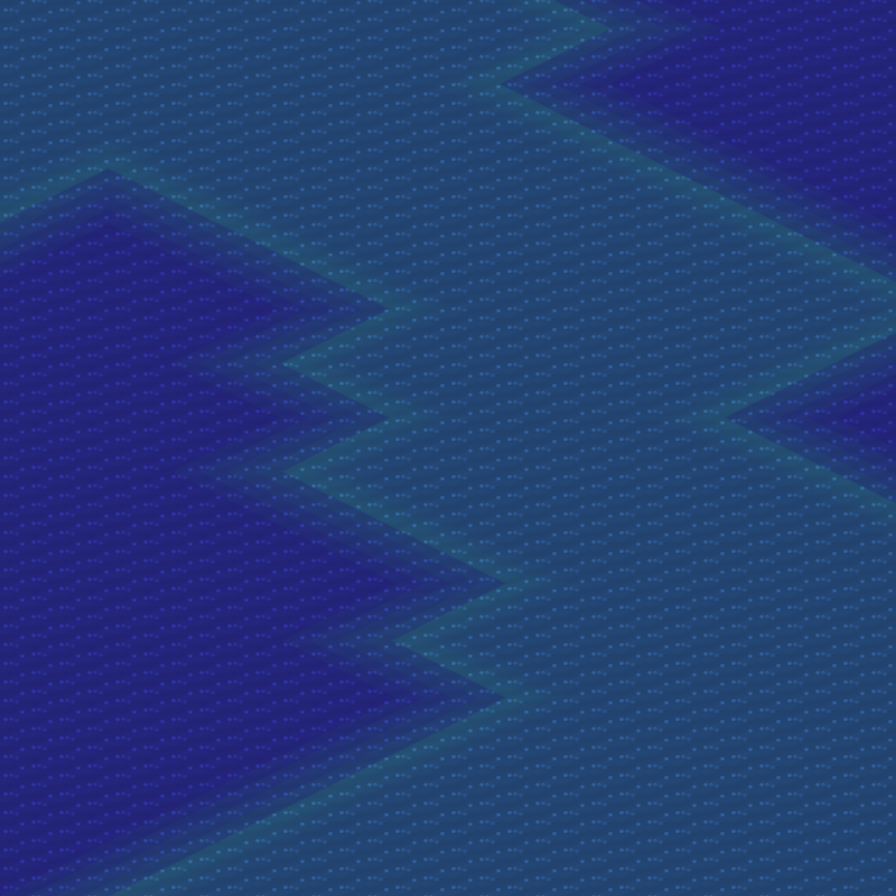
This background is drawn by a three.js fragment shader. Its source:

```glsl
// Blue field with indigo zigzag islands, ringed by stepped bands and a teal rim.
// Islands are unions of sloped wedges; a sheared brick lattice of specks and
// layered sine streaks forms the fine weave on top.

varying vec2 vUv;

const vec3 INDIGO = vec3(0.137, 0.142, 0.475);
const vec3 BLUE = vec3(0.137, 0.268, 0.445);
const vec3 TEAL = vec3(0.142, 0.310, 0.450);
const float GRID = 8.0;             // large units across the canvas
const float WEDGE_SLOPE = 2.0;      // run over rise of the zigzag edges
const float BAND_WIDTH = 0.245;     // in large units
const int BAND_EDGES = 5;
const float BAND_SOFT = 0.03;
const float RIM_FADE = 0.75;
const vec2 WEAVE = vec2(32.0, 48.0);  // lattice cells across and up
const float WEAVE_SLOPE = 0.333;
const int SPECKS = 4;
const float SPECK_RADIUS = 0.0018;
const float SPECK_SOFT = 0.0011;
const float SPECK_GAIN = 0.38;
const float STREAK_GAIN = 0.035;

// Signed horizontal distance to a wedge whose tip points along side (+1 or -1).
float wedge(vec2 p, vec2 tip, float side) {
  return side * (p.x - tip.x) + WEDGE_SLOPE * abs(p.y - tip.y);
}

// Distance to the islands, negative inside.
float islands(vec2 p) {
  float left = min(wedge(p, vec2(2.50, 5.24), 1.0), wedge(p, vec2(2.50, 4.27), 1.0));
  left = min(left, wedge(p, vec2(3.54, 2.79), 1.0));
  left = min(left, wedge(p, vec2(3.54, 1.77), 1.0));
  float roof = WEDGE_SLOPE * (p.y - 6.02) + 0.99 - p.x;
  left = max(left, roof);

  float right = min(wedge(p, vec2(5.44, 8.24), -1.0), wedge(p, vec2(5.44, 7.25), -1.0));
  right = min(right, wedge(p, vec2(7.45, 4.27), -1.0));
  return min(left, right);
}

// Stepped blend from island to field, with a fading rim outside.
vec3 terrain(float d) {
  float level = 0.0;
  for (int i = 0; i < BAND_EDGES; i++) {
    float edge = float(i) * BAND_WIDTH;
    level += smoothstep(edge - BAND_SOFT, edge + BAND_SOFT, d);
  }
  float outer = float(BAND_EDGES - 1) * BAND_WIDTH;
  float rim = smoothstep(outer - BAND_SOFT, outer + BAND_SOFT, d)
            * (1.0 - smoothstep(outer, outer + RIM_FADE, d));
  return mix(mix(INDIGO, BLUE, level / float(BAND_EDGES)), TEAL, rim);
}

// Small cluster of specks repeated in half-shifted columns.
float specks(vec2 uv) {
  vec2 cell = uv * WEAVE;
  cell.y -= 0.5 * floor(cell.x);
  vec2 local = (fract(cell) - 0.5) / WEAVE;
  float light = 0.0;
  for (int i = 0; i < SPECKS; i++) {
    float k = float(i);
    float x = (k / float(SPECKS - 1) - 0.5) * 0.6 / WEAVE.x;
    float y = WEAVE_SLOPE * x + 0.2 * sin(k * 2.4 + 0.6) / WEAVE.y;
    float dist = length((local - vec2(x, y)) * vec2(0.8, 1.0));
    float dotLight = 1.0 - smoothstep(SPECK_RADIUS - SPECK_SOFT, SPECK_RADIUS + SPECK_SOFT, dist);
    light = max(light, dotLight * (0.75 + 0.25 * cos(k * 2.0)));
  }
  return light;
}

// Soft diagonal streaks following the lattice slope.
float streaks(vec2 uv) {
  float across = (uv.y - 0.5 * uv.x * WEAVE.x / WEAVE.y) * WEAVE.y * 6.28318;
  float along = uv.x * WEAVE.x * 6.28318;
  return 0.7 * sin(across + 0.4 * sin(along)) + 0.3 * sin(2.0 * across + along);
}

void main() {
  vec3 color = terrain(islands(vUv * GRID));
  color *= 1.0 + STREAK_GAIN * streaks(vUv) + SPECK_GAIN * specks(vUv);
  gl_FragColor = vec4(color, 1.0);
}
```
